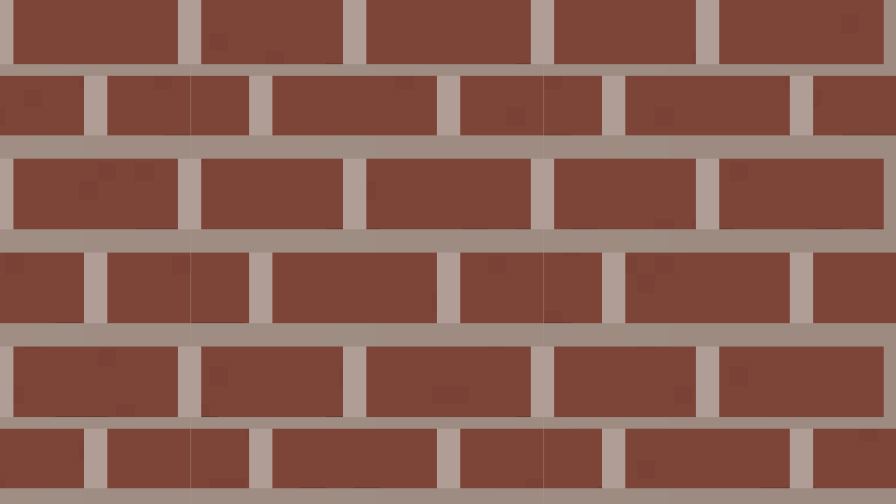
This pattern is drawn by a Shadertoy shader. Its source:

```glsl
// Flat red-brown brick wall with staggered joints, pale mortar and faint tile seams.

float hash(vec2 p) {
    vec3 q = fract(vec3(p.xyx) * 0.1031);
    q += dot(q, q.yzx + 33.33);
    return fract((q.x + q.y) * q.z);
}

// Distance from x to the nearest of the points c + integer
float repeatDist(float x, float c) {
    return abs(fract(x - c + 0.5) - 0.5);
}

// Antialiased inside of a signed distance
float coverage(float d, float pixel) {
    return clamp(0.5 - d / pixel, 0.0, 1.0);
}

void mainImage(out vec4 fragColor, in vec2 fragCoord) {
    // One unit is one square tile, 0.7 of the canvas height
    float tileSize = 0.7002 * iResolution.y;
    float pixel = 1.0 / tileSize;
    vec2 uv = fragCoord / iResolution.xy;
    vec2 p = fragCoord / tileSize - vec2(0.5405, 0.2298);
    float y = fract(p.y);

    // Four courses per tile, the top one cut short
    float pitch = 0.2661;
    float course = floor(y / pitch);
    float odd = mod(course, 2.0);
    float low = 0.0165 + course * pitch;
    float high = min(low + 0.2, 0.9835);
    float bedDist = max(low - y, y - high);

    // Two unequal bricks per tile, shifted on odd courses
    float x = p.x + odd * pitch;
    float jointDist = min(repeatDist(x, -0.0033), repeatDist(x, 0.4645)) - 0.033;

    vec3 brick = vec3(0.49, 0.27, 0.22);
    vec3 bed = vec3(0.62, 0.55, 0.51) + 0.012 * (0.5 - uv.x);
    vec3 joint = uv.x > 0.98 ? bed : vec3(0.69, 0.62, 0.59);

    // Barely darker square patches in the clay
    brick -= 0.01 * step(0.95, hash(floor(p * 19.0) + 40.0));

    // Broken dark line along the lower brick edges
    float chipped = step(0.84, hash(vec2(floor(p.x * 13.0), course + 4.0 * floor(p.y)) + 70.0));
    brick *= 1.0 - 0.15 * chipped * coverage(y - low - 0.003, pixel);

    vec3 color = mix(brick, joint, coverage(jointDist, pixel));
    color = mix(bed, color, coverage(bedDist, pixel));

    // Hairline seam where tiles meet
    float seam = coverage(repeatDist(p.x, 0.0) - 0.0012, pixel);
    color = mix(color, vec3(0.69, 0.60, 0.54), 0.45 * seam);

    fragColor = vec4(color, 1.0);
}
```
